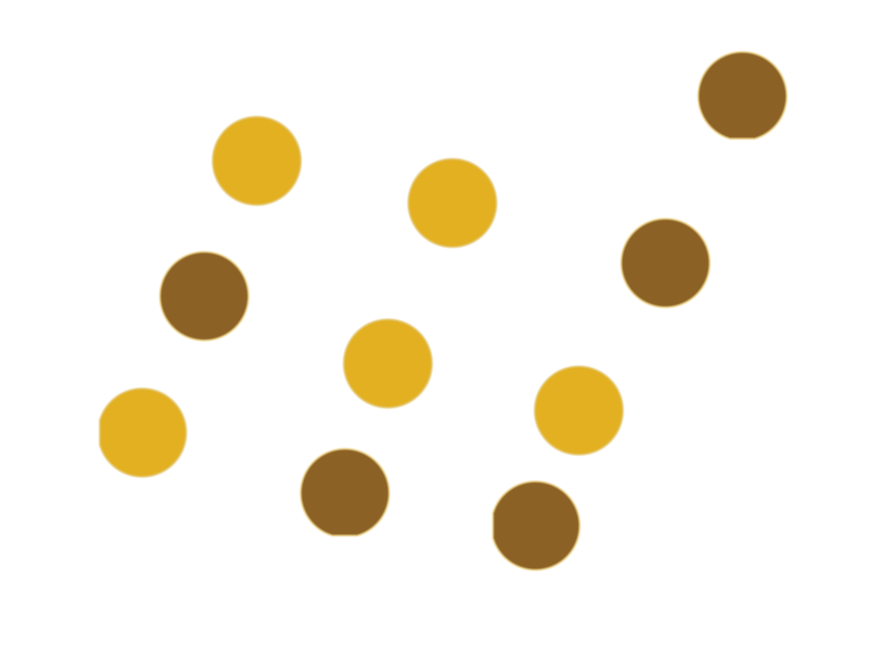
Give the GLSL for this pattern, as a WebGL 2 fragment shader.

```glsl
#version 300 es
precision highp float;

uniform vec2 u_resolution;
out vec4 fragColor;

// Lengths are in canvas heights, MARGIN values in fractions of the canvas
const int DOT_COUNT = 10;
const int ROW_STEP = 3;
const int ROW_START = 2;
const float RADIUS = 0.0665;
const float SOFTNESS = 0.0022;
const float RIM_WIDTH = 0.0025;
const float JITTER = 0.035;
const float TRIM = 0.96;
const vec2 MARGIN_LOW = vec2(0.14, 0.16);
const vec2 MARGIN_HIGH = vec2(0.82, 0.84);
const vec3 PAPER = vec3(1.0);
const vec3 BROWN = vec3(0.55, 0.38, 0.15);
const vec3 GOLD = vec3(0.89, 0.69, 0.13);
const vec3 RIM = vec3(0.90, 0.80, 0.50);

// Layered sines give each dot its own offset
vec2 wobble(float id) {
    return 0.6 * sin(id * vec2(2.3, 4.1) + vec2(0.7, 1.9))
         + 0.4 * sin(id * vec2(5.7, 1.3) + vec2(2.1, 0.4));
}

// Lattice with one dot per row and column, then loosened
vec2 dotCentre(int i, vec2 canvas) {
    int row = (i * ROW_STEP + ROW_START) % DOT_COUNT;
    vec2 cell = vec2(i, row) / float(DOT_COUNT - 1);
    return mix(MARGIN_LOW, MARGIN_HIGH, cell) * canvas + JITTER * wobble(float(i));
}

// Shortest offset on the wrapping canvas
vec2 wrapOffset(vec2 offset, vec2 canvas) {
    return offset - canvas * round(offset / canvas);
}

// Disc; every third one has a slightly flattened side
float dotDistance(vec2 offset, int i) {
    float d = length(offset) - RADIUS;
    if (i % 3 == 0) {
        float side = i % 2 == 0 ? -offset.x : -offset.y;
        d = max(d, side - RADIUS * TRIM);
    }
    return d;
}

vec3 dotColour(int i) {
    return fract(float(i) * 0.618) > 0.5 ? BROWN : GOLD;
}

float coverage(float d, float soft) {
    return 1.0 - smoothstep(-soft, soft, d);
}

void main() {
    vec2 canvas = vec2(u_resolution.x / u_resolution.y, 1.0);
    vec2 p = gl_FragCoord.xy / u_resolution.y;
    float soft = max(SOFTNESS, 0.75 / u_resolution.y);

    // Pale rim first, then the solid dot
    vec3 colour = PAPER;
    for (int i = 0; i < DOT_COUNT; i++) {
        vec2 offset = wrapOffset(p - dotCentre(i, canvas), canvas);
        float d = dotDistance(offset, i);
        colour = mix(colour, RIM, coverage(d - RIM_WIDTH, soft));
        colour = mix(colour, dotColour(i), coverage(d, soft));
    }
    fragColor = vec4(colour, 1.0);
}
```
